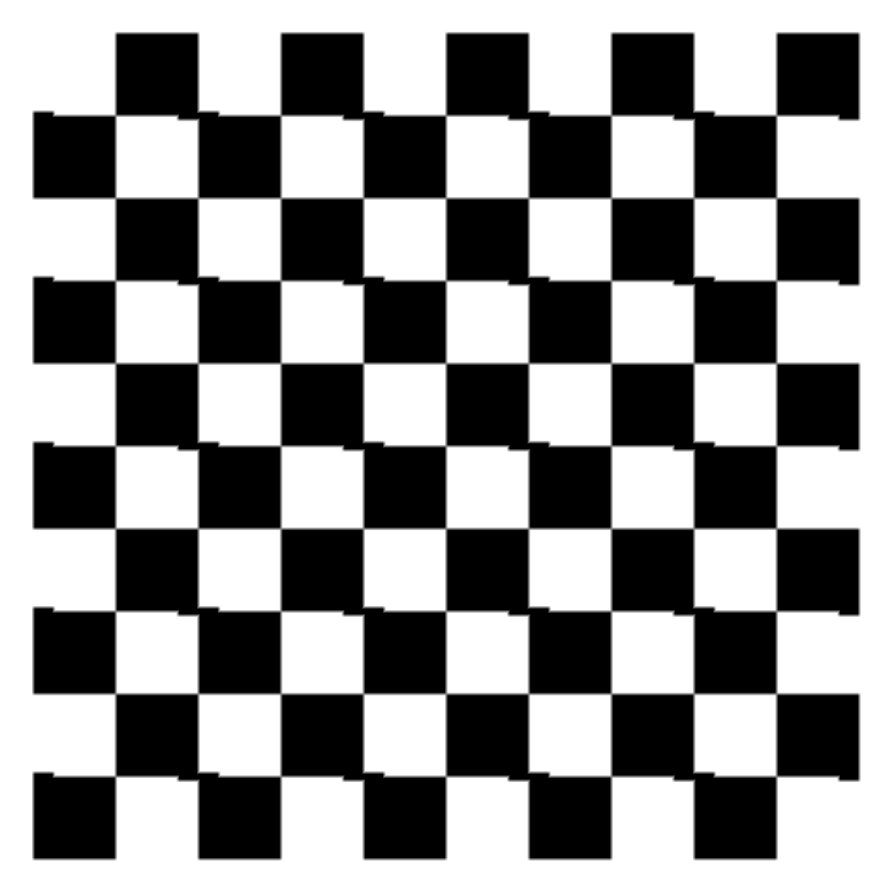
Give the GLSL for this pattern, as a WebGL 1 fragment shader.

```glsl
precision highp float;
// A ten by ten black and white checkerboard inside a white margin.
// Short horizontal bars cover every other corner on every other row line,
// built from folded coordinates and soft coverage of signed distances.

uniform vec2 u_resolution;

// Signed stripes: positive in even cells, negative in odd ones.
vec2 stripes(vec2 p) {
    return 0.5 - abs(mod(p + 0.5, 2.0) - 1.0);
}

// Coverage of a box, given the distances inside its sides.
float coverage(vec2 inside, float soft) {
    vec2 c = clamp(0.5 + 0.5 * inside / soft, 0.0, 1.0);
    return c.x * c.y;
}

void main() {
    // Board coordinates: one unit per cell, origin at its lower left corner.
    float cell = 0.0922 * u_resolution.y;
    vec2 p = (gl_FragCoord.xy - vec2(0.0371, 0.0410) * u_resolution.y) / cell;
    float soft = max(0.0212, 0.5 / cell);

    // Squares, kept at full strength along the outer border.
    vec2 s = clamp(stripes(clamp(p, soft, 10.0 - soft)) / soft, -1.0, 1.0);
    float ink = 0.5 + 0.5 * s.x * s.y;

    // Bars centred on even columns and odd row lines.
    vec2 fromCorner = abs(mod(p + vec2(1.0, 0.0), 2.0) - 1.0);
    ink = max(ink, coverage(vec2(0.25, 0.05) - fromCorner, soft));

    // Clip everything to the board.
    ink *= coverage(5.0 - abs(p - 5.0), soft);

    gl_FragColor = vec4(vec3(1.0 - ink), 1.0);
}
```
